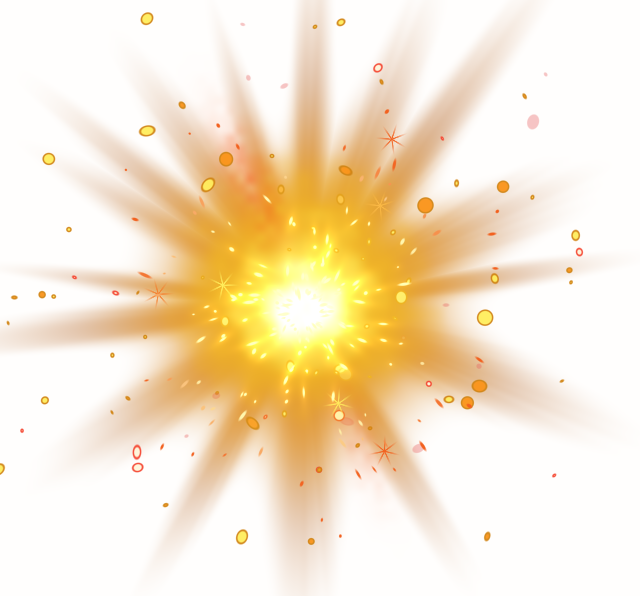
Give the GLSL for this background, as a Shadertoy shader.

```glsl
#define BURST_CENTER vec2(-0.027, -0.012)
#define CORE_CENTER vec2(-0.027, -0.022)
#define SPARK_COUNT 190
#define DISC_COUNT 100
#define STAR_COUNT 6
#define PAPER vec3(1.0, 0.996, 0.992)
#define TAN vec3(0.79, 0.57, 0.39)
#define AMBER vec3(0.87, 0.58, 0.19)
#define GOLD vec3(0.95, 0.73, 0.14)
#define LEMON vec3(1.0, 0.93, 0.36)
#define EMBER vec3(0.95, 0.38, 0.12)
#define ROSE vec3(0.90, 0.35, 0.35)

// Beams: direction in degrees, half width in degrees, strength
const vec3 beams[16] = vec3[16](
    vec3(8, 3.5, 0.60), vec3(24, 9, 0.60), vec3(53, 6, 0.95), vec3(68, 8, 0.62),
    vec3(88, 5, 0.80), vec3(107, 4, 0.52), vec3(125, 6, 0.62), vec3(141, 5, 0.70),
    vec3(150, 5, 0.55), vec3(173, 3, 0.52), vec3(186, 5, 0.75), vec3(214, 8, 0.58),
    vec3(241, 5, 0.66), vec3(270, 9, 0.70), vec3(301, 5, 0.62), vec3(338, 9, 0.62));

float hash(float n) { return fract(sin(n * 12.9898) * 43758.5453); }

float noise(vec2 p) {
    vec2 i = floor(p), f = fract(p);
    f = f * f * (3.0 - 2.0 * f);
    float n = i.x + i.y * 57.0;
    return mix(mix(hash(n), hash(n + 1.0), f.x),
               mix(hash(n + 57.0), hash(n + 58.0), f.x), f.y);
}

vec2 polar(float angle) { return vec2(cos(angle), sin(angle)); }

vec2 rotate(vec2 p, float angle) {
    vec2 d = polar(angle);
    return vec2(dot(p, d), dot(p, vec2(-d.y, d.x)));
}

float ellipse(vec2 p, vec2 size) {
    return (length(p / size) - 1.0) * min(size.x, size.y);
}

float beamStrength(vec2 dir) {
    float degreesAround = degrees(atan(dir.y, dir.x)), total = 0.0;
    for (int i = 0; i < 16; i++) {
        float gap = mod(degreesAround - beams[i].x + 180.0, 360.0) - 180.0;
        float t = gap / beams[i].y;
        total = max(total, beams[i].z * exp(-t * t));
    }
    float grain = 0.6 * noise(dir * 13.0 + 40.0) + 0.4 * noise(dir * 34.0 + 90.0);
    return total * (0.72 + 0.5 * grain);
}

// Beams fading into the paper, then the hot core
vec3 burst(vec2 p) {
    vec2 q = p - BURST_CENTER;
    float r = length(q);
    float reach = 0.33 + 0.50 * beamStrength(q / max(r, 0.0001));
    float density = pow(1.0 - smoothstep(0.12, reach, r), 1.25);
    vec3 tint = mix(AMBER, TAN, smoothstep(0.20, 0.40, r));
    vec3 color = mix(PAPER, tint, density);

    vec2 c = p - CORE_CENTER;
    c.y *= c.y < 0.0 ? 1.25 : 0.85;
    float d = length(c) + 0.03 * (noise(p * 35.0 + 70.0) - 0.5);
    color = mix(color, GOLD, 0.9 * (1.0 - smoothstep(0.10, 0.25, d)));
    color = mix(color, LEMON, 1.0 - smoothstep(0.05, 0.15, d));
    return mix(color, vec3(1.0, 1.0, 0.90), 1.0 - smoothstep(0.025, 0.085, d));
}

// Reddish dust above left and below right of the core
vec3 addDust(vec3 color, vec2 p) {
    vec2 upper = rotate(p - vec2(-0.115, 0.19), 2.0) / vec2(0.11, 0.035);
    vec2 lower = rotate(p - vec2(0.06, -0.23), -1.2) / vec2(0.10, 0.03);
    float dust = 0.5 * exp(-dot(upper, upper)) + 0.25 * exp(-dot(lower, lower));
    return mix(color, EMBER, dust * (0.4 + 0.8 * noise(p * 60.0 + 100.0)));
}

vec3 addDiscs(vec3 color, vec2 p, float px) {
    for (int i = 0; i < DISC_COUNT; i++) {
        float n = float(i) + 3.0;
        float angle = n * 2.4 + hash(n), r = 0.09 + 0.50 * hash(n + 200.0);
        vec2 q = rotate(p - BURST_CENTER - r * polar(angle), 6.28 * hash(n + 400.0));
        float size = mix(0.0035, 0.0145, pow(hash(n + 600.0), 2.0));
        float d = ellipse(q, size * vec2(1.0, mix(0.55, 1.0, hash(n + 800.0))));
        float kind = hash(n + 1000.0), inner = 1.0 - smoothstep(0.14, 0.24, r);
        vec3 fill = kind < 0.35 ? LEMON : kind < 0.7 ? vec3(0.98, 0.58, 0.10) : ROSE;
        vec3 rim = kind < 0.7 ? vec3(0.82, 0.52, 0.08) : ROSE;
        if (kind > 0.85) { fill = vec3(1.0, 0.96, 0.85); rim = vec3(0.96, 0.28, 0.20); }
        fill = mix(fill, vec3(1.0, 0.95, 0.45), inner);
        rim = mix(rim, GOLD, inner);
        float alpha = kind > 0.7 && kind < 0.85 ? 0.35 : 0.95;
        vec3 paint = mix(fill, rim, smoothstep(-0.0025 - px, -0.0025 + px, d));
        color = mix(color, paint, alpha * (1.0 - smoothstep(-px, px, d)));
    }
    return color;
}

// Short streaks flying outward, pale near the core and red further out
vec3 addSparks(vec3 color, vec2 p, float px) {
    for (int i = 0; i < SPARK_COUNT; i++) {
        float n = float(i) + 1500.0;
        float angle = n * 2.4 + 2.0 * hash(n), r = 0.03 + 0.36 * pow(hash(n + 200.0), 1.8);
        vec2 q = rotate(p - CORE_CENTER - r * polar(angle), angle + hash(n + 400.0) - 0.5);
        float size = mix(0.0012, 0.0030, hash(n + 600.0));
        float d = ellipse(q, size * vec2(1.0 + 3.0 * hash(n + 800.0), 1.0));
        vec3 paint = mix(vec3(1.0, 0.98, 0.70), EMBER, smoothstep(0.19, 0.30, r));
        color = mix(color, paint, 1.0 - smoothstep(-px, px, d));
        color += 0.12 * LEMON * exp(-max(d, 0.0) * 220.0) * (1.0 - smoothstep(0.1, 0.22, r));
    }
    return color;
}

// Spiky sparkles
vec3 addStars(vec3 color, vec2 p) {
    for (int i = 0; i < STAR_COUNT; i++) {
        float n = float(i), r = 0.14 + 0.035 * n;
        vec2 q = p - BURST_CENTER - r * polar(2.9 + n * 2.15);
        float spikes = pow(abs(cos(atan(q.y, q.x) * 3.5 + n)), 8.0);
        float glow = 1.0 - smoothstep(0.0, 0.006 + 0.024 * spikes, length(q));
        color = mix(color, mix(LEMON, EMBER, smoothstep(0.16, 0.28, r)), glow);
    }
    return color;
}

void mainImage(out vec4 fragColor, in vec2 fragCoord) {
    vec2 p = (fragCoord - 0.5 * iResolution.xy) / iResolution.y;
    float px = 0.75 / iResolution.y;
    vec3 color = addDust(burst(p), p);
    color = addDiscs(color, p, px);
    color = addStars(color, p);
    color = addSparks(color, p, px);
    fragColor = vec4(clamp(color, 0.0, 1.0), 1.0);
}
```
